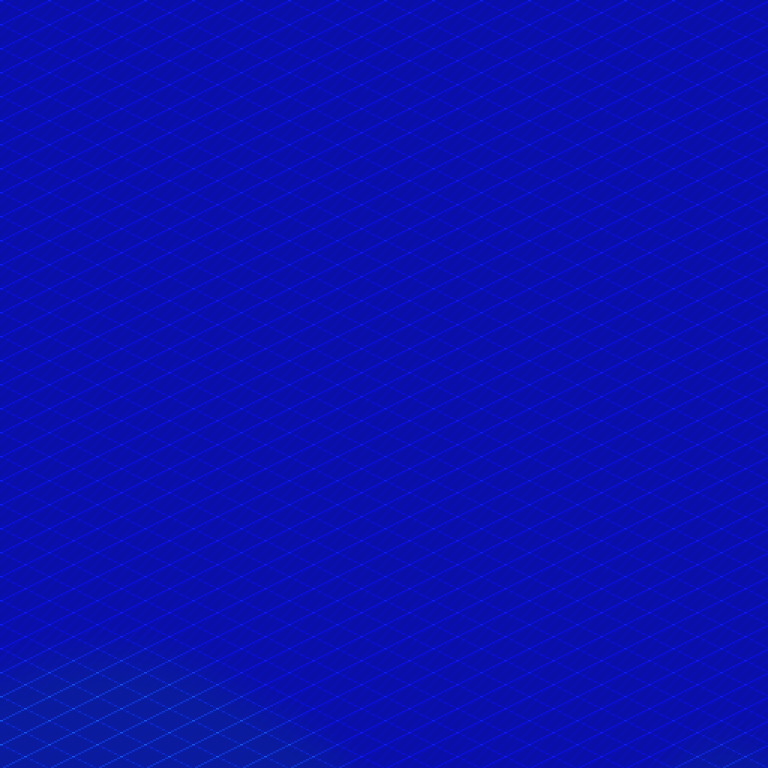
Give the GLSL for this pattern, as a Shadertoy shader.

```glsl
#define REPEATS vec2(16.0, 32.0)
#define STEPS 16.0
#define ROW_OFFSET -0.00098
#define LINE_WIDTH 0.00195
#define BASE vec3(0.04, 0.06, 0.655)
#define LIFT vec3(0.04, 0.06, 0.70)
#define RISING vec3(0.04, 0.06, 0.90)
#define FALLING vec3(0.04, 0.06, 0.86)
#define TEAL_FILL vec3(0.04, 0.105, 0.615)
#define TEAL_LINE vec3(0.05, 0.25, 0.85)

const float TAU = 6.2831853;

float hash(vec2 p) {
    return fract(sin(dot(p, vec2(127.1, 311.7))) * 43758.5453);
}

float noise(vec2 p) {
    vec2 i = floor(p), f = fract(p);
    f = f * f * (3.0 - 2.0 * f);
    return mix(mix(hash(i), hash(i + vec2(1, 0)), f.x),
               mix(hash(i + vec2(0, 1)), hash(i + vec2(1, 1)), f.x), f.y);
}

// Smoothed coverage of a bar of the given width
float bar(float dist, float width, float pixel) {
    return clamp((0.5 * width - abs(dist)) / pixel + 0.5, 0.0, 1.0);
}

// Staircase line climbing (+1) or descending (-1) one diamond per repeat
float stairLine(vec2 p, float direction, float pixel) {
    float stepWidth = 1.0 / (REPEATS.x * STEPS);
    float index = floor(p.x / stepWidth);
    float height = direction * index / (STEPS * REPEATS.y) + ROW_OFFSET;
    float rows = (p.y - height) * REPEATS.y;
    float dy = (rows - round(rows)) / REPEATS.y;
    float dx = p.x - (index + 0.5) * stepWidth;
    return bar(dy, LINE_WIDTH, pixel) * bar(dx, stepWidth, pixel);
}

// Soft wash along the lower edge: a broad hill at left, a low one at right
float tealWash(vec2 p) {
    float left = 0.19 - 1.4 * (p.x - 0.13) * (p.x - 0.13);
    float right = 0.075 - 6.0 * (p.x - 0.95) * (p.x - 0.95);
    float crest = max(left, right) + 0.02 * (noise(p * 9.0) - 0.5);
    return smoothstep(0.0, 0.09, crest - p.y);
}

void mainImage(out vec4 fragColor, in vec2 fragCoord) {
    vec2 p = fragCoord / iResolution.xy;
    float pixel = 1.0 / iResolution.y;
    float wash = tealWash(p);

    // Faint slanted streaks inside the diamonds
    float streak = 0.5 + 0.5 * cos(TAU * 2.0 * REPEATS.y * (p.x - p.y));
    float shade = smoothstep(0.65, 0.95, streak);
    shade *= 0.75 + 0.5 * noise(p * REPEATS);
    vec3 color = mix(BASE, LIFT, shade);
    color = mix(color, TEAL_FILL + 0.4 * (color - BASE), wash);

    // Alternate steps are brighter, which beads both families of lines
    float stepIndex = floor(p.x * REPEATS.x * STEPS);
    float bead = 1.0 - mod(stepIndex, 2.0);
    float falling = stairLine(p, -1.0, pixel) * mix(0.42, 1.0, bead);
    float rising = stairLine(p, 1.0, pixel) * mix(0.84, 1.0, bead);
    color = mix(color, mix(FALLING, TEAL_LINE, 0.5 * wash), falling);
    color = mix(color, mix(RISING, TEAL_LINE, 0.8 * wash), rising);

    // Small highlights at the crossings
    float node = falling * rising;
    color += node * mix(vec3(0.02, 0.04, 0.06), vec3(0.03, 0.12, 0.08), wash);

    fragColor = vec4(color, 1.0);
}
```
